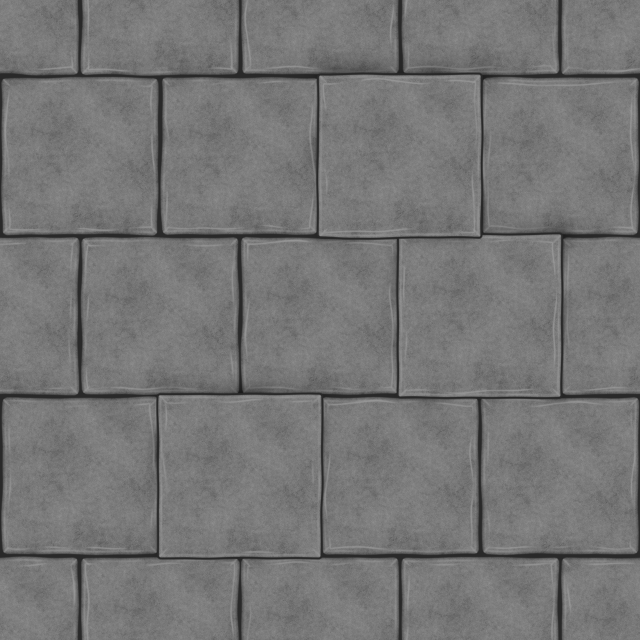
This texture is drawn by a three.js fragment shader. Its source:

```glsl
varying vec2 vUv;

const float TILES = 4.0;
const vec3 JOINT = vec3(0.16);
const vec3 STONE = vec3(0.484);
const vec3 WORN_EDGE = vec3(0.62);

float hash(vec2 p) {
  return fract(sin(dot(p, vec2(127.1, 311.7))) * 43758.55);
}

vec2 gradient(vec2 cell) {
  float angle = 6.28318 * hash(cell);
  return vec2(cos(angle), sin(angle));
}

float gradientNoise(vec2 p) {
  vec2 i = floor(p);
  vec2 f = p - i;
  vec2 u = f * f * f * (f * (f * 6.0 - 15.0) + 10.0);
  vec2 e = vec2(1.0, 0.0);
  float bottom = mix(dot(gradient(i), f), dot(gradient(i + e), f - e), u.x);
  float top = mix(dot(gradient(i + e.yx), f - e.yx), dot(gradient(i + 1.0), f - 1.0), u.x);
  return mix(bottom, top, u.y);
}

float fbm(vec2 p, float gain) {
  float sum = 0.0;
  float amplitude = 0.6;
  for (int i = 0; i < 5; i++) {
    sum += amplitude * gradientNoise(p);
    p = mat2(1.6, 1.2, -1.2, 1.6) * p + 5.3;
    amplitude *= gain;
  }
  return sum;
}

// Rounded square whose four sides waver independently
float tileDistance(vec2 local, float halfSize, float radius, float waver, float seed) {
  vec2 side = sign(local) * 2.3 + seed;
  vec2 offset = vec2(gradientNoise(vec2(local.y * 3.5, side.x)),
                     gradientNoise(vec2(local.x * 3.5, side.y + 9.4)));
  vec2 q = abs(local) - halfSize + radius + waver * offset;
  return length(max(q, 0.0)) + min(max(q.x, q.y), 0.0) - radius;
}

float stroke(float d, float width) {
  return exp(-d * d / (width * width));
}

// Mottled surface with stains, veins and grain
vec3 stoneColor(vec2 local, float seed) {
  vec2 p = local + 0.003 * seed;
  float clouds = fbm(p * 3.6 + 11.0, 0.65);
  float blotches = fbm(p * 13.0 + 31.0, 0.8);
  float grain = fbm(p * 38.0 + 7.0, 0.8);
  float vein = stroke(gradientNoise(p * 7.0 + 0.7 * blotches + 3.0), 0.03);
  float stain = smoothstep(-0.05, 0.7, blotches - 0.6 * clouds);
  float tone = 0.06 * clouds + 0.015 * blotches + 0.06 * grain;
  tone -= 0.055 * stain + 0.025 * vein * smoothstep(0.1, -0.2, clouds);
  return STONE + tone;
}

// Lays one tile over the colour beneath; lift adds size, shadow and a bright rim
vec3 paintTile(vec3 under, vec2 local, vec2 id, float lift) {
  float seed = 40.0 * hash(id + 2.7);
  float halfSize = mix(0.491, 0.506, lift);
  float d = tileDistance(local, halfSize, mix(0.035, 0.012, lift), mix(0.016, 0.01, lift), seed);
  float inner = tileDistance(local, halfSize - 0.04, 0.006, 0.035, seed + 17.0);
  float wear = smoothstep(-0.2, 0.25, gradientNoise(local * 4.0 + seed));
  float chips = smoothstep(-0.25, 0.3, gradientNoise(local * 5.0 - seed));

  vec3 color = stoneColor(local, seed);
  color *= 1.0 - 0.4 * exp(min(d, 0.0) / 0.008) * (1.0 - lift);
  color *= 1.0 - 0.12 * exp(min(d, 0.0) / 0.035) * (1.0 - chips) * (1.0 - lift);
  color = mix(color, WORN_EDGE, 0.65 * wear * stroke(inner, 0.006));
  float rim = mix(0.1 + 0.35 * chips, 0.25 + 0.3 * chips, lift);
  color = mix(color, WORN_EDGE, rim * stroke(d + 0.022 - 0.008 * lift, 0.007));

  // Worn diagonal corners
  vec2 edge = halfSize - abs(local);
  float corner = 1.0 - smoothstep(0.04, 0.06, max(edge.x, edge.y));
  color = mix(color, WORN_EDGE, 0.5 * corner * stroke(edge.x - edge.y, 0.01));

  // Patchy contact shadow, deepest above the tile
  float outside = max(d, 0.0);
  float above = smoothstep(0.4, 0.52, local.y);
  float patches = smoothstep(-0.2, 0.3, gradientNoise(local * 3.0 + seed + 5.0));
  float depth = mix(0.1, 0.4, patches) + 0.12 * above;
  under *= 1.0 - lift * depth * exp(-outside / mix(0.028, 0.05, above));
  under = mix(under, JOINT, lift * (1.0 - smoothstep(0.007, 0.018, outside)));
  return mix(color, under, smoothstep(-0.005, 0.005, d));
}

float rowShift(float row) {
  return 0.5 - 0.5 * mod(row, 2.0);
}

// One protruding tile in each row except the wrapped one
float isRaised(vec2 id) {
  float column = mod(id.y * id.y * id.y, 5.0);
  return step(0.5, id.y) * step(abs(id.x - column), 0.5);
}

void main() {
  vec2 p = vUv * TILES + vec2(0.0, 0.475);
  float row = floor(p.y);
  vec2 cell = vec2(floor(p.x + rowShift(row)), row);
  vec2 local = p + vec2(rowShift(row), 0.0) - cell - 0.5;
  vec3 color = paintTile(JOINT, local, mod(cell, TILES), 0.0);

  // Raised neighbours overlap the flat paving
  for (int j = -1; j <= 1; j++) {
    for (int i = -1; i <= 1; i++) {
      float y = row + float(j);
      float shift = rowShift(y);
      vec2 near = vec2(floor(p.x + shift) + float(i), y);
      vec2 id = mod(near, TILES);
      if (isRaised(id) > 0.5) {
        color = paintTile(color, p + vec2(shift, 0.0) - near - 0.5, id, 1.0);
      }
    }
  }
  gl_FragColor = vec4(color, 1.0);
}
```
